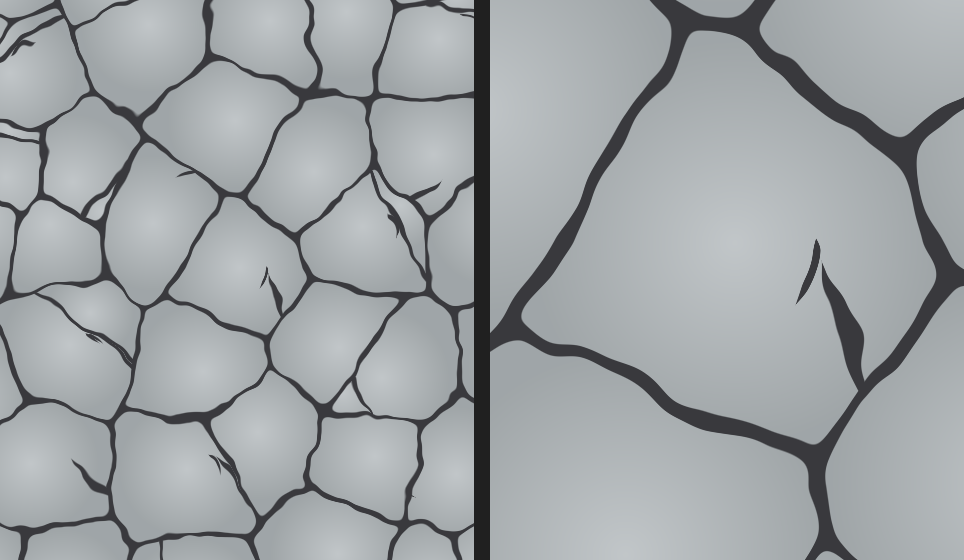
Left: the whole. Right: its middle third, enlarged.
A WebGL 2 fragment shader for this texture:

```glsl
#version 300 es
precision highp float;
// Grey flagstones with soft radial shading, dark wobbly joints and tapering cracks.

uniform vec2 u_resolution;
out vec4 fragColor;

const vec3 INK = vec3(0.222, 0.223, 0.238);
const vec3 STONE_LIGHT = vec3(0.757, 0.776, 0.786);
const vec3 STONE_SHADE = vec3(0.625, 0.648, 0.657);
const float STONE_SIZE = 0.187;     // stone pitch as a share of canvas height
const float JITTER = 0.74;          // scatter of the stone centres
const float STAGGER = 0.25;         // sideways shift of alternate rows
const float JOINT_WIDTH = 0.023;    // half width of a joint, in stones
const float CORNER_SHARPNESS = 38.0;
const float SHADE_RADIUS = 0.64;
const float SPLIT_CHANCE = 0.36;    // stones cut right through
const float CRACK_CHANCE = 0.45;    // stones with a crack that dies out
const float SPUR_CHANCE = 0.6;      // cracks with a splinter beside them

vec2 hash2(vec2 p) {
    vec3 q = fract(vec3(p.xyx) * vec3(0.1031, 0.1030, 0.0973));
    q += dot(q, q.yzx + 33.33);
    return fract((q.xx + q.yz) * q.zy);
}

float noise(vec2 p) {
    vec2 i = floor(p), f = fract(p);
    f = f * f * (3.0 - 2.0 * f);
    float low = mix(hash2(i).x, hash2(i + vec2(1, 0)).x, f.x);
    float high = mix(hash2(i + vec2(0, 1)).x, hash2(i + vec2(1, 1)).x, f.x);
    return mix(low, high, f.y);
}

vec2 wobble(vec2 p) {
    vec2 coarse = vec2(noise(p * 3.7), noise(p * 3.7 + 41.0)) - 0.5;
    vec2 fine = vec2(noise(p * 10.0 + 17.0), noise(p * 10.0 + 73.0)) - 0.5;
    return coarse * 0.105 + fine * 0.032;
}

vec2 stoneCentre(vec2 cell) {
    float shift = STAGGER * (2.0 * mod(cell.y, 2.0) - 1.0);
    return cell + 0.5 + vec2(shift, 0.0) + JITTER * (hash2(cell + 61.0) - 0.5);
}

vec2 nearestCell(vec2 p) {
    vec2 base = floor(p), best = base;
    float bestDistance = 1e3;
    for (int j = -2; j <= 2; j++)
    for (int i = -2; i <= 2; i++) {
        vec2 cell = base + vec2(i, j);
        vec2 d = stoneCentre(cell) - p;
        if (dot(d, d) < bestDistance) {
            bestDistance = dot(d, d);
            best = cell;
        }
    }
    return best;
}

// Distance to the stone outline, blended so that the corners fill in.
float jointDistance(vec2 p, vec2 cell) {
    vec2 own = stoneCentre(cell) - p;
    float sum = 0.0;
    for (int j = -2; j <= 2; j++)
    for (int i = -2; i <= 2; i++) {
        if (i == 0 && j == 0) continue;
        vec2 other = stoneCentre(cell + vec2(i, j)) - p;
        float d = dot(0.5 * (own + other), normalize(other - own));
        sum += exp(-CORNER_SHARPNESS * d);
    }
    return -log(sum) / CORNER_SHARPNESS;
}

// Signed distance to a stroke that fades out where presence is zero.
float stroke(float across, float halfWidth, float presence) {
    return abs(across) - mix(-0.025, halfWidth, presence);
}

void main() {
    vec2 p = gl_FragCoord.xy / u_resolution.y / STONE_SIZE + vec2(7.3, 12.6);
    float pixel = 1.0 / (u_resolution.y * STONE_SIZE);
    vec2 bent = p + wobble(p);
    vec2 cell = nearestCell(bent);
    vec2 centre = stoneCentre(cell);

    // Joints of uneven thickness
    float halfWidth = JOINT_WIDTH * (0.55 + 0.9 * noise(p * 4.5 + 9.0));
    float ink = jointDistance(bent, cell) - halfWidth;

    // One through split and one dying crack per stone, each with a side splinter
    vec2 lightCentre = centre;
    float lightRadius = SHADE_RADIUS;
    vec2 local = bent - centre;
    for (int k = 0; k < 2; k++) {
        vec2 seed = cell + 19.0 * float(k + 1);
        vec2 pick = hash2(seed), shape = hash2(seed + 87.0);
        bool split = k == 0;
        if (pick.x > (split ? SPLIT_CHANCE : CRACK_CHANCE)) continue;

        float angle = 6.2832 * pick.y;
        vec2 along = vec2(cos(angle), sin(angle)), normal = vec2(-along.y, along.x);
        float offset = mix(0.16, 0.34, shape.x);
        float t = dot(local, along);
        float across = dot(local, normal) - offset + 0.14 * (noise(p * 2.6 + 5.0) - 0.5);
        float start = split ? -2.0 : mix(-0.1, 0.25, shape.y);
        ink = min(ink, stroke(across, halfWidth * 0.95, smoothstep(start, start + 0.28, t)));

        if (hash2(seed + 133.0).x < SPUR_CHANCE) {
            float s = t - mix(0.0, 0.2, shape.y);
            float presence = smoothstep(-0.05, 0.04, s) * (1.0 - smoothstep(0.1, 0.3, s));
            float drift = 0.025 + 0.3 * s + 0.06 * (noise(p * 8.0 + 31.0) - 0.5);
            ink = min(ink, stroke(across + drift, halfWidth * 0.75, presence));
        }
        if (split && across > 0.0) {
            lightCentre = centre + normal * (offset + 0.13);
            lightRadius = SHADE_RADIUS * 0.65;
        }
    }

    // Radial shading, then ink on top
    float shade = clamp(length(p - lightCentre) / lightRadius, 0.0, 1.0);
    vec3 stone = mix(STONE_LIGHT, STONE_SHADE, shade);
    float coverage = 1.0 - smoothstep(-0.75 * pixel, 0.75 * pixel, ink);
    fragColor = vec4(mix(stone, INK, coverage), 1.0);
}
```
